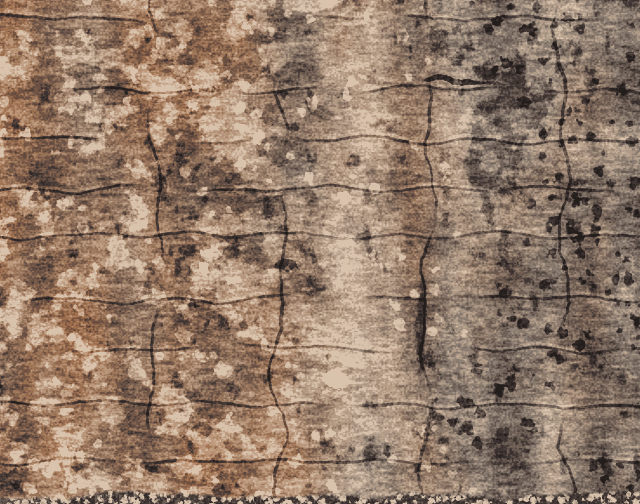
Write a WebGL 1 fragment shader that draws this texture.

```glsl
precision highp float;
// Weathered concrete wall: rust stains, flaking paint, cracks and board seams.
uniform vec2 u_resolution;

float hash(vec2 p) {
  vec3 q = fract(vec3(p.xyx) * 0.1031);
  q += dot(q, q.yzx + 33.33);
  return fract((q.x + q.y) * q.z);
}

float noise(vec2 p) {
  vec2 i = floor(p), f = fract(p);
  f = f * f * (3.0 - 2.0 * f);
  return mix(mix(hash(i), hash(i + vec2(1.0, 0.0)), f.x),
             mix(hash(i + vec2(0.0, 1.0)), hash(i + 1.0), f.x), f.y);
}

float layers(vec2 p) {
  float sum = 0.0, amp = 0.5;
  for (int i = 0; i < 5; i++) {
    sum += amp * noise(p);
    p = p * 2.03 + 17.7;
    amp *= 0.56;
  }
  return sum / 1.074;
}

// Cellular chips: each cell holds a ragged spot, present with the given chance.
float chips(vec2 p, float chance, float size, float edge) {
  vec2 cell = floor(p);
  float cover = 0.0;
  for (int y = -1; y <= 1; y++) {
    for (int x = -1; x <= 1; x++) {
      vec2 id = cell + vec2(float(x), float(y));
      vec2 centre = id + vec2(hash(id + 3.1), hash(id + 8.7));
      float radius = size * (0.3 + 0.7 * hash(id + 5.3));
      float d = length(p - centre) + 0.45 * (noise(p * 4.0) - 0.5);
      float present = step(hash(id + 1.9), chance);
      cover = max(cover, present * (1.0 - smoothstep(radius - edge, radius + edge, d)));
    }
  }
  return cover;
}

float blob(vec2 p, vec2 centre, vec2 size) {
  vec2 d = (p - centre) / size;
  return exp(-dot(d, d));
}

// Wandering line along y near x = place, fading in and out.
float crack(vec2 p, float place, float wander, float width, float px) {
  float path = place + wander * (layers(vec2(p.y * 7.0, place * 91.0)) - 0.5);
  path += wander * 0.15 * sin(p.y * 31.0 + place * 40.0);
  float thick = width * (0.3 + noise(vec2(p.y * 24.0, place * 57.0)));
  float strength = smoothstep(0.2, 0.55, noise(vec2(p.y * 9.0, place * 33.0)));
  return strength * (1.0 - smoothstep(thick, thick + px, abs(p.x - path)));
}

// Colour ramp by brightness, from grey concrete to rust.
vec3 wallColour(float tone, float rust) {
  vec3 soot = vec3(0.25, 0.21, 0.20);
  vec3 brown = mix(vec3(0.42, 0.365, 0.33), vec3(0.44, 0.325, 0.265), rust);
  vec3 middle = mix(vec3(0.54, 0.485, 0.44), vec3(0.61, 0.45, 0.335), rust);
  vec3 tan_ = mix(vec3(0.69, 0.61, 0.535), vec3(0.73, 0.59, 0.48), rust);
  vec3 pale = vec3(0.85, 0.765, 0.68);
  vec3 c = mix(soot * 0.55, soot, smoothstep(0.05, 0.23, tone));
  c = mix(c, brown, smoothstep(0.23, 0.37, tone));
  c = mix(c, middle, smoothstep(0.37, 0.49, tone));
  c = mix(c, tan_, smoothstep(0.49, 0.61, tone));
  return mix(c, pale, smoothstep(0.61, 0.78, tone));
}

void main() {
  vec2 p = gl_FragCoord.xy / u_resolution.y;
  float px = 1.3 / u_resolution.y;
  float left = 1.0 - smoothstep(0.4, 0.78, p.x);
  float right = smoothstep(0.8, 1.05, p.x);

  // Broad stains, vertical runs and fine horizontal grain
  float run = layers(vec2(p.x * 11.0, p.y * 1.3)) - 0.5;
  float stain = layers(p * vec2(8.0, 11.0) + 4.0) - 0.5;
  float grain = layers(p * vec2(42.0, 150.0)) - 0.5;
  float grit = noise(p * 290.0) - 0.5;
  float tone = 0.495 + 0.42 * run + 0.36 * stain + 0.42 * grain + 0.21 * grit;
  tone += 0.12 * blob(p, vec2(0.68, 0.42), vec2(0.05, 0.6));
  tone += 0.07 * blob(p, vec2(0.28, 0.45), vec2(0.04, 0.5));
  tone -= 0.09 * blob(p, vec2(0.57, 0.85), vec2(0.07, 0.4)) + 0.06 * left + 0.03 * right;

  // Flaking pale paint
  float flake = layers(p * vec2(22.0, 27.0) + 40.0) + 0.5 * (layers(p * 4.0 + 9.0) - 0.5);
  tone += 0.23 * smoothstep(0.53, 0.62, flake) * (0.2 + 0.8 * left);
  tone += 0.25 * chips(p * 32.0, 0.16, 0.4, 0.07) * (1.0 - 0.8 * right);
  tone += 0.35 * smoothstep(0.45, 0.6, blob(p, vec2(0.665, 0.247), vec2(0.03, 0.022)) + 0.5 * stain + grain);

  // Black growth and pits
  float growth = blob(p, vec2(1.04, 0.82), vec2(0.09, 0.09)) + 0.7 * blob(p, vec2(0.96, 0.68), vec2(0.05, 0.14));
  float rough = layers(p * vec2(34.0, 28.0) + 70.0);
  tone -= 0.24 * smoothstep(0.62, 0.78, rough + 0.25 * growth);
  float cluster = smoothstep(0.4, 0.6, noise(p * 5.0 + 2.0)) * smoothstep(0.6, 0.9, p.x);
  tone -= 0.3 * cluster * chips(p * 38.0 + 50.0, 0.28, 0.45, 0.08);
  float hole = blob(p, vec2(0.565, 0.472), vec2(0.03, 0.015)) + 1.2 * (rough - 0.5);
  tone -= 0.32 * smoothstep(0.45, 0.6, hole);

  // Upright cracks, one with a rust-edged seep
  for (int i = 0; i < 4; i++) {
    float place = 0.29 + 0.27 * float(i) + 0.04 * (hash(vec2(float(i), 6.0)) - 0.5);
    tone -= 0.26 * crack(p, place, 0.055, 0.002, px);
  }
  float seep = blob(p, vec2(0.836 + 0.02 * stain, 0.36), vec2(0.011, 0.12));
  tone -= 0.22 * smoothstep(0.3, 0.7, seep + grain);

  // Board seams and the long ragged gap
  for (int i = 0; i < 9; i++) {
    float level = (float(i) + 0.3 + 0.5 * hash(vec2(float(i), 2.0))) / 9.0;
    float seam = crack(p.yx, level, 0.025, 0.0016, px);
    float lip = crack(p.yx - vec2(0.006, 0.0), level, 0.025, 0.002, px);
    tone += 0.08 * lip - 0.23 * seam;
  }
  float gap = blob(p, vec2(0.9, 0.837 + 0.05 * stain), vec2(0.075, 0.008));
  tone -= 0.4 * smoothstep(0.4, 0.6, gap + 0.5 * grain);

  // Rubble at the foot and bare plaster at the top
  float foot = 1.0 - smoothstep(0.012, 0.022, p.y + 0.04 * stain);
  tone = mix(tone, 0.25 + 0.5 * chips(p * 75.0, 0.8, 0.55, 0.15) + 0.3 * grit, foot);
  tone += 0.28 * smoothstep(0.4, 0.6, blob(p, vec2(0.6, 1.0), vec2(0.09, 0.025)) + stain);

  float rust = 0.3 + 0.6 * left - 0.25 * right + 1.6 * (layers(p * vec2(7.0, 3.5) + 23.0) - 0.5);
  rust += 0.4 * blob(p, vec2(0.84, 0.5), vec2(0.09, 0.45)) - 0.5 * growth - foot;
  rust -= 0.4 * blob(p, vec2(0.57, 0.85), vec2(0.06, 0.3));
  vec3 colour = wallColour(tone, clamp(rust, 0.0, 1.3));
  gl_FragColor = vec4(colour, 1.0);
}
```
